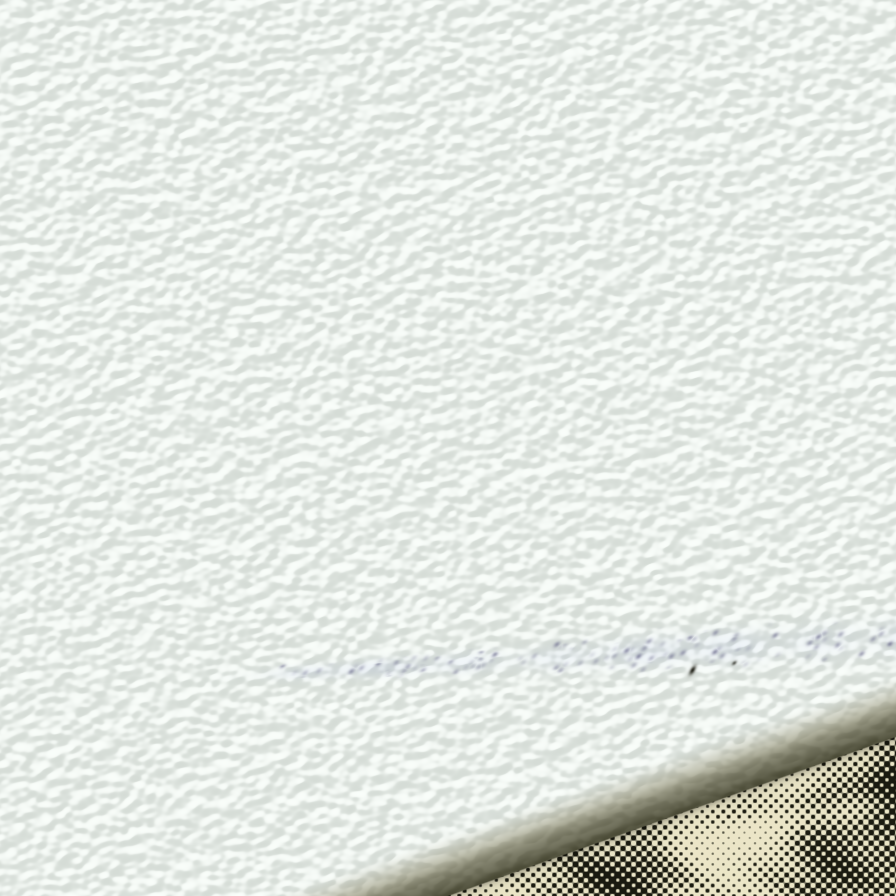
A WebGL 1 fragment shader for this texture:

```glsl
precision highp float;
// Pale embossed plastic with a faint ink smear, rolled edge and halftone print below.

#define GRAIN_SCALE vec2(98.0, 122.0)
#define GRAIN_DEPTH 0.075
#define LIGHT_DIR vec2(-0.40, 0.92)
#define PLASTIC vec3(0.906, 0.928, 0.909)
#define EDGE_START 0.5
#define EDGE_SLOPE 0.355
#define ROLL_WIDTH 0.064
#define SPECK_SCALE 125.0
#define DOT_SCALE 120.0
#define CREAM vec3(0.92, 0.90, 0.78)
#define INK vec3(0.10, 0.10, 0.06)

uniform vec2 u_resolution;

float hash(vec2 p) {
  vec3 q = fract(p.xyx * 0.1031);
  q += dot(q, q.yzx + 33.33);
  return fract((q.x + q.y) * q.z);
}

vec2 hash2(vec2 p) {
  return vec2(hash(p + 3.7), hash(p.yx + 41.3));
}

// Slope toward the light of bumps and pits, one per cell, flattened at the extremes
float relief(vec2 p) {
  vec2 cell = floor(p);
  float slope = 0.0;
  for (int j = -1; j <= 1; j++) {
    for (int i = -1; i <= 1; i++) {
      vec2 id = cell + vec2(float(i), float(j));
      vec2 d = p - id - mix(vec2(0.1), vec2(0.9), hash2(id));
      float height = hash(id + 91.7) * 2.0 - 1.0;
      height = sign(height) * (0.5 + 0.5 * abs(height));
      slope += height * dot(d, LIGHT_DIR) * exp(-3.4 * dot(d, d));
    }
  }
  slope *= 7.0;
  return slope / sqrt(1.0 + slope * slope);
}

// Small ink flecks, kept by chance according to local density
float specks(vec2 p, float density) {
  vec2 cell = floor(p);
  float ink = 0.0;
  for (int j = -1; j <= 1; j++) {
    for (int i = -1; i <= 1; i++) {
      vec2 id = cell + vec2(float(i), float(j));
      vec2 d = p - id - hash2(id + 17.0);
      float keep = smoothstep(0.0, 0.1, density - hash(id + 57.0));
      float strength = hash(id + 73.0);
      d.x -= 0.5 * d.y;
      ink = max(ink, keep * (0.2 + 0.8 * strength * strength) * exp(-6.0 * dot(d, d)));
    }
  }
  return ink;
}

float blob(vec2 p, vec2 center, vec2 radius) {
  vec2 d = (p - center) / radius;
  return exp(-dot(d, d));
}

vec3 plasticSurface(vec2 uv, float edgeDist) {
  float bump = relief(uv * GRAIN_SCALE) * GRAIN_DEPTH;
  vec3 col = PLASTIC + bump * vec3(1.0, 0.93, 0.99);

  // Lavender smear widening to the right
  float along = uv.x - 0.25;
  float spread = 0.006 + 0.022 * max(along, 0.0);
  float off = (uv.y - 0.244 - 0.06 * along) / spread;
  float smear = exp(-off * off) * smoothstep(-0.03, 0.12, along);
  float patchy = 0.65 + 0.35 * sin(uv.x * 41.0) * sin(uv.x * 23.0 + 1.0);
  col -= smear * patchy * vec3(0.045, 0.04, 0.005);
  float flecks = specks(uv * SPECK_SCALE, 0.6 * smear * patchy);
  col = mix(col, vec3(0.42, 0.42, 0.55), flecks * 0.7);

  // Two darker flecks under the smear
  vec2 slant = vec2(uv.x - 0.45 * (uv.y - 0.252), uv.y);
  float dark = blob(slant, vec2(0.773, 0.252), vec2(0.003, 0.005));
  dark += 0.7 * blob(slant, vec2(0.816, 0.260), vec2(0.0025));
  col = mix(col, INK, min(dark, 1.0) * 0.9);

  // Rolled edge falling into olive shadow
  float t = edgeDist / ROLL_WIDTH;
  vec3 roll = mix(vec3(0.31, 0.31, 0.23), vec3(0.44, 0.44, 0.36), smoothstep(0.0, 0.25, t));
  roll = mix(roll, vec3(0.68, 0.68, 0.60), smoothstep(0.2, 0.65, t));
  roll += bump * 0.4;
  return mix(roll, col, smoothstep(0.42, 1.05, t));
}

vec3 halftonePrint(vec2 uv, float edgeDist) {
  // Soft tonal patches
  float tone = 0.29 + 0.14 * sin(uv.x * 47.0 + 3.0 * sin(uv.y * 31.0)) * sin(uv.y * 53.0 + uv.x * 19.0);
  tone += 0.45 * blob(uv, vec2(0.70, 0.02), vec2(0.065, 0.032));
  tone += 0.48 * blob(uv, vec2(0.995, 0.125), vec2(0.04, 0.045));
  tone += 0.40 * blob(uv, vec2(0.94, 0.03), vec2(0.05, 0.045));
  tone += 0.25 * blob(uv, vec2(1.0, 0.03), vec2(0.03));
  tone -= 0.30 * blob(uv, vec2(0.82, 0.055), vec2(0.045, 0.04));

  // Diagonal dot screen
  vec2 grid = vec2(uv.x + uv.y, uv.y - uv.x) * 0.7071 * DOT_SCALE;
  vec2 wave = cos(6.2832 * grid);
  float screen = 0.5 + 0.25 * (wave.x + wave.y);
  float soft = 0.2 + 0.3 * DOT_SCALE / u_resolution.y;
  float ink = smoothstep(-soft, soft, tone - screen);
  return mix(CREAM, INK, ink) * (1.0 - 0.3 * exp(edgeDist * 220.0));
}

void main() {
  vec2 uv = gl_FragCoord.xy / u_resolution;
  float edgeDist = (uv.y - EDGE_SLOPE * (uv.x - EDGE_START)) / length(vec2(1.0, EDGE_SLOPE));
  float pixel = 1.0 / u_resolution.y;
  float cover = smoothstep(-pixel, pixel, edgeDist);
  vec3 col = mix(halftonePrint(uv, min(edgeDist, 0.0)), plasticSurface(uv, max(edgeDist, 0.0)), cover);
  gl_FragColor = vec4(clamp(col, 0.0, 1.0), 1.0);
}
```
